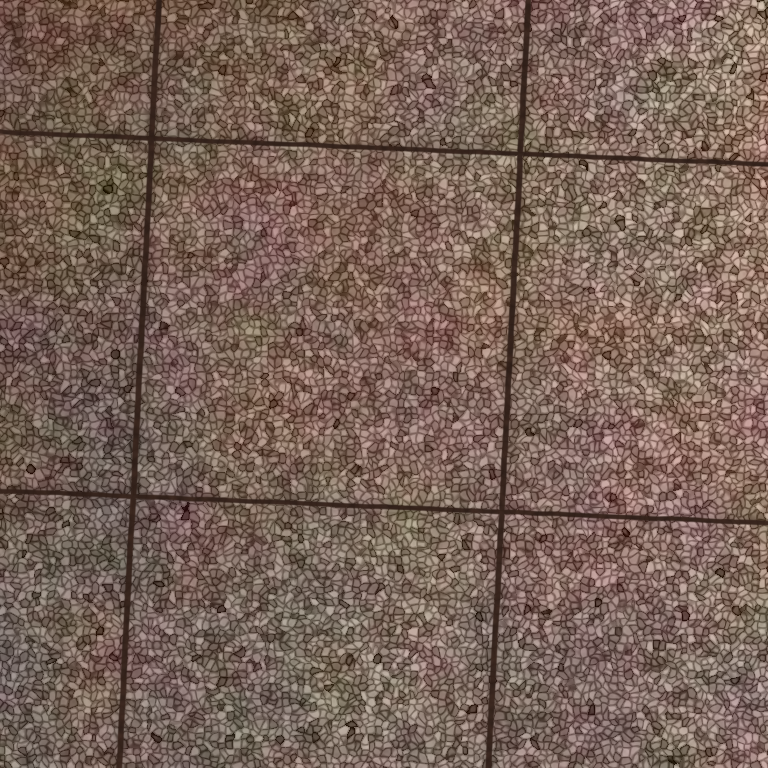
This texture is drawn by a Shadertoy shader. Its source:

```glsl
const vec2 TILE_SIZE = vec2(0.481, 0.467);
const vec2 JOINT_ORIGIN = vec2(0.155, 0.361);
const vec2 JOINT_SLANT = vec2(0.052, -0.042);
const vec2 JOINT_HALF_WIDTH = vec2(0.0037, 0.0029);
const vec3 JOINT_COLOR = vec3(0.20, 0.13, 0.10);
const vec3 STONE_TINT = vec3(0.083, 0.0, -0.041);
const float CHIPS_ACROSS = 108.0;

float hash(vec2 p) {
    return fract(sin(dot(p, vec2(127.1, 311.7))) * 43758.5);
}

float noise(vec2 p) {
    vec2 cell = floor(p);
    vec2 f = fract(p);
    f = f * f * (3.0 - 2.0 * f);
    float low = mix(hash(cell), hash(cell + vec2(1.0, 0.0)), f.x);
    float high = mix(hash(cell + vec2(0.0, 1.0)), hash(cell + 1.0), f.x);
    return mix(low, high, f.y);
}

float cloud(vec2 p) {
    return 0.6 * noise(p) + 0.4 * noise(p * 2.3 + 17.0) - 0.5;
}

// Elongated stone chips: x = gap to the neighbouring chip, y = chip seed
vec2 chips(vec2 p) {
    vec2 cell = floor(p);
    float nearest = 9.0;
    float second = 9.0;
    float seed = 0.0;
    for (int j = -1; j <= 1; j++) {
        for (int i = -1; i <= 1; i++) {
            vec2 id = cell + vec2(i, j);
            vec2 center = id + 0.1 + 0.8 * vec2(hash(id), hash(id + 41.3));
            float angle = 6.2832 * hash(id + 73.7);
            vec2 axis = vec2(cos(angle), sin(angle));
            vec2 d = p - center;
            d = vec2(dot(d, axis) * 0.78, dot(d, vec2(-axis.y, axis.x)) * 1.25);
            float dist = length(d);
            if (dist < nearest) {
                second = nearest;
                nearest = dist;
                seed = hash(id + 19.1);
            } else {
                second = min(second, dist);
            }
        }
    }
    return vec2(second - nearest, seed);
}

// Brightness of the speckled stone
float stoneTone(vec2 uv) {
    vec2 p = uv * CHIPS_ACROSS;
    p += 0.5 * vec2(noise(p * 0.7), noise(p * 0.7 + 31.0));
    vec2 chip = chips(p);
    float tone = 0.28 + 0.22 * smoothstep(0.0, 0.5, chip.x);
    tone += 0.25 * (chip.y - 0.5);
    tone -= 0.11 * smoothstep(0.93, 0.96, hash(vec2(chip.y, 5.0)));
    return tone + 0.05 * (noise(uv * 230.0) - 0.5);
}

// Uneven light: dim at upper left, bright at right
float lighting(vec2 uv) {
    float lower = mix(0.98, 1.07, uv.x);
    float upper = mix(0.76, 1.24, uv.x);
    return mix(lower, upper, uv.y) + 0.16 * cloud(uv * 4.0 + 8.0);
}

// Pink, violet and olive staining
vec3 stain(vec2 uv) {
    float pink = cloud(uv * 7.0 + 3.0);
    float olive = cloud(uv * 9.0 + 57.0);
    float fine = noise(uv * 45.0 + 11.0) - 0.5;
    return pink * vec3(0.06, -0.035, -0.01)
         + olive * vec3(0.0, 0.035, -0.06)
         + fine * vec3(0.025, -0.012, 0.008);
}

void mainImage(out vec4 fragColor, in vec2 fragCoord) {
    vec2 uv = fragCoord / iResolution.xy;
    float pixel = 1.0 / min(iResolution.x, iResolution.y);

    // Slightly skewed tile grid
    vec2 grid = (uv - JOINT_ORIGIN - JOINT_SLANT * uv.yx) / TILE_SIZE;
    vec2 offset = (fract(grid + 0.5) - 0.5) * TILE_SIZE;
    vec2 wobble = 0.0012 * vec2(noise(uv.yx * 40.0), noise(uv * 40.0 + 9.0)) - 0.0006;
    vec2 dist = abs(offset + wobble);

    // Stone surface
    float tileShift = 0.03 * (hash(floor(grid) + 2.0) - 0.5);
    float tone = (stoneTone(uv) + tileShift) * lighting(uv);
    float warmth = mix(0.75, 1.15, smoothstep(0.0, 0.7, 0.7 * uv.y + 0.3 * uv.x));
    vec3 color = tone + STONE_TINT * warmth + stain(uv);

    // Soft grime beside the joints and a pale lower lip
    float grime = exp(-min(dist.x, dist.y) / 0.007);
    color *= 1.0 - 0.16 * grime;
    float lip = 1.0 - smoothstep(0.0, 0.0015 + pixel, abs(offset.y + 0.0045));
    color += 0.05 * lip;

    // Dark joints
    vec2 cover = 1.0 - smoothstep(JOINT_HALF_WIDTH - pixel, JOINT_HALF_WIDTH + pixel, dist);
    vec3 joint = JOINT_COLOR * (0.85 + 0.3 * noise(uv * 120.0));
    color = mix(color, joint, 0.95 * max(cover.x, cover.y));

    fragColor = vec4(clamp(color, 0.0, 1.0), 1.0);
}
```
